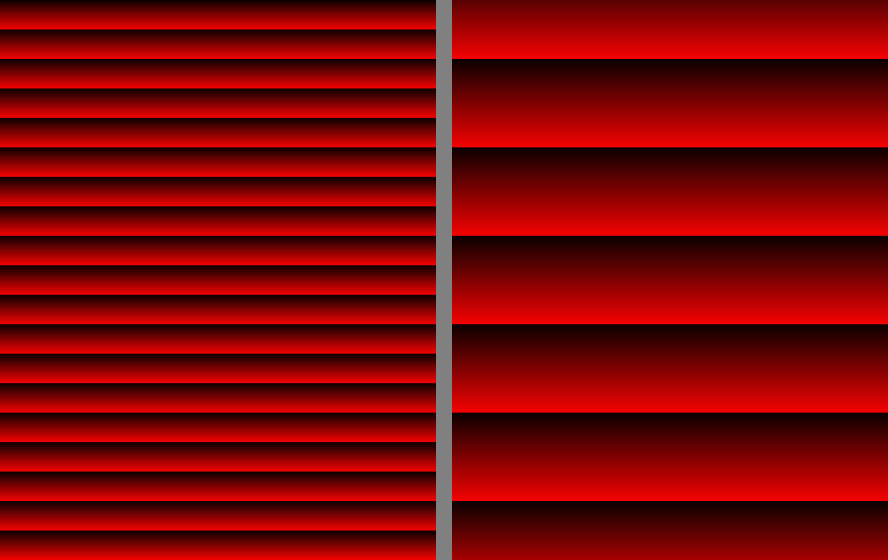
Left: the whole. Right: its middle third, enlarged.
A Shadertoy shader for this pattern:

```glsl
const float SLAT_COUNT = 19.0;
const vec3 SHADOW_RED = vec3(0.04, 0.0, 0.0);
const vec3 BRIGHT_RED = vec3(0.96, 0.008, 0.008);

// Integral of fract(x) from zero to x
float sawtoothIntegral(float x) {
    float ramp = fract(x);
    return 0.5 * (floor(x) + ramp * ramp);
}

// Sawtooth averaged over a span, which smooths its hard edges
float smoothSawtooth(float x, float span) {
    float halfSpan = 0.5 * span;
    return (sawtoothIntegral(x + halfSpan) - sawtoothIntegral(x - halfSpan)) / span;
}

// Each slat fades from a bright lower lip to a dark upper edge
vec3 slatColor(float height, float span) {
    return mix(BRIGHT_RED, SHADOW_RED, smoothSawtooth(height, span));
}

void mainImage(out vec4 fragColor, in vec2 fragCoord) {
    float height = SLAT_COUNT * fragCoord.y / iResolution.y;
    float pixelSpan = SLAT_COUNT / iResolution.y;
    fragColor = vec4(slatColor(height, pixelSpan), 1.0);
}
```
